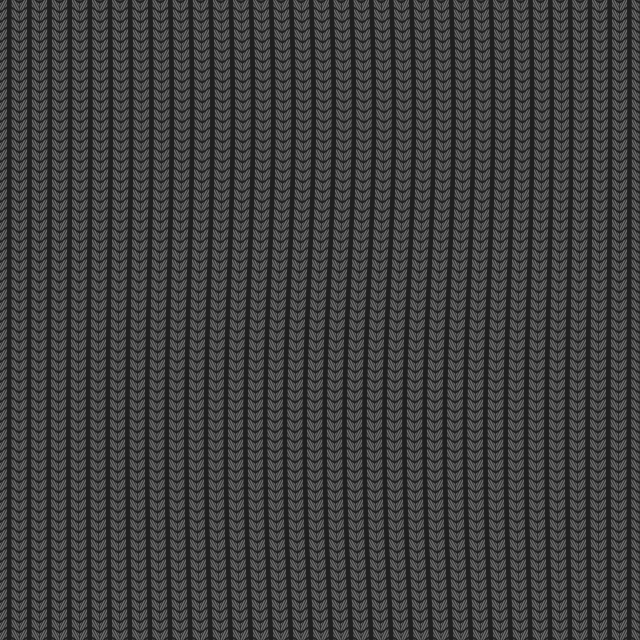
Give the GLSL for this pattern, as a three.js fragment shader.

```glsl
// Charcoal rib knit: gently swaying columns of V stitches made of fine strands.
#define COLUMNS 32.0
#define ROWS 64.0
#define BAND_PHASE 0.46             // position of the first dark rib, in columns
#define LEAF_HALF vec2(0.182, 0.203) // half size of a leaf, in columns
#define LEAF_ROUND 0.03
#define SLANT 0.75                  // rise of a leaf per unit of width
#define STRAND_PITCH 0.12
#define STRAND_FILL 0.64
#define SWAY 0.0075
#define GROUND vec3(0.12)
#define YARN vec3(0.43)
#define YARN_GAP vec3(0.16)

const float PI = 3.14159265;
const int SAMPLES = 6;

varying vec2 vUv;

float roundedBox(vec2 p, vec2 halfSize, float radius) {
  vec2 d = abs(p) - halfSize + radius;
  return length(max(d, 0.0)) + min(max(d.x, d.y), 0.0) - radius;
}

// Sideways drift of the columns, still at the left and right edges.
float sway(vec2 uv) {
  float envelope = sin(PI * pow(clamp(uv.x, 0.0, 1.0), 1.3));
  return SWAY * envelope * cos(2.0 * PI * (uv.y - 0.82));
}

vec3 knit(vec2 uv) {
  float column = (uv.x - sway(uv)) * COLUMNS - BAND_PHASE;
  float across = abs(fract(column) - 0.5) - LEAF_HALF.x - 0.018;

  // Shearing each mirrored half turns straight rows into V stitches.
  float rowHeight = COLUMNS / ROWS;
  float row = uv.y * ROWS - SLANT * across / rowHeight;
  float along = (fract(row) - 0.5) * rowHeight;
  float leaf = roundedBox(vec2(across, along), LEAF_HALF, LEAF_ROUND);

  // Strands run more steeply than the leaf.
  float strandAxis = across - 0.5 * (along + SLANT * across);
  float strand = abs(fract(strandAxis / STRAND_PITCH) - 0.5);
  float strandMask = 1.0 - smoothstep(-0.08, 0.08, strand - 0.5 * STRAND_FILL);
  float leafMask = 1.0 - smoothstep(-0.012, 0.012, leaf);
  return mix(GROUND, mix(YARN_GAP, YARN, strandMask), leafMask);
}

void main() {
  // Average a grid of samples, since strands are close to pixel size.
  vec2 footprint = fwidth(vUv);
  vec3 color = vec3(0.0);
  for (int j = 0; j < SAMPLES; j++) {
    for (int i = 0; i < SAMPLES; i++) {
      vec2 offset = (vec2(i, j) + 0.5) / float(SAMPLES) - 0.5;
      color += knit(vUv + offset * footprint);
    }
  }
  gl_FragColor = vec4(color / float(SAMPLES * SAMPLES), 1.0);
}
```
